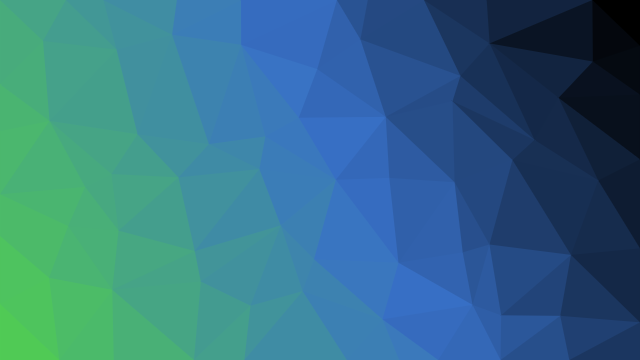
Reproduce this background procedurally as a Shadertoy shader.

```glsl
// Low-poly mesh of flat triangles fading from green through blue to black.

const vec2 GRID = vec2(10.0, 6.0);

// Hash without sine
vec2 hash2(vec2 p) {
    vec3 q = fract(p.xyx * vec3(0.1031, 0.1030, 0.0973));
    q += dot(q, q.yzx + 33.33);
    return fract((q.xx + q.yz) * q.zy);
}

float cross2(vec2 a, vec2 b) {
    return a.x * b.y - a.y * b.x;
}

// Jittered grid point; border points only slide along the border
vec2 meshVertex(vec2 id) {
    vec2 inside = step(0.5, id) * step(id, GRID - 0.5);
    return id + (hash2(id + 17.0) - 0.5) * 0.85 * inside;
}

// Diagonal gradient: green, bright blue, black
vec3 palette(float t) {
    vec3 green = vec3(0.32, 0.82, 0.30);
    vec3 blue = vec3(0.22, 0.44, 0.78);
    vec3 c = mix(green, blue, clamp(t / 0.54, 0.0, 1.0));
    return mix(c, vec3(0.0), clamp((t - 0.54) / 0.43, 0.0, 1.0));
}

// Signed distance to an edge, positive on its left
float edgeDistance(vec2 p, vec2 a, vec2 b) {
    return cross2(b - a, p - a) / length(b - a);
}

// Flat colour in rgb, weighted by the smooth coverage in a
vec4 triangle(vec2 p, vec2 a, vec2 b, vec2 c, float pixel) {
    float d = min(edgeDistance(p, a, b),
              min(edgeDistance(p, b, c), edgeDistance(p, c, a)));
    float coverage = clamp(d / pixel + 0.5, 0.0, 1.0);
    vec2 centre = (a + b + c) / 3.0;
    float shift = (hash2(floor(centre * 32.0)).x - 0.5) * 0.03;
    float t = dot(centre / GRID, vec2(0.78, 0.22)) + shift;
    return vec4(palette(t), 1.0) * coverage;
}

// Split a quad along the diagonal that gives the rounder triangles
vec4 quad(vec2 p, vec2 id, float pixel) {
    vec2 a = meshVertex(id);
    vec2 b = meshVertex(id + vec2(1.0, 0.0));
    vec2 c = meshVertex(id + vec2(1.0, 1.0));
    vec2 d = meshVertex(id + vec2(0.0, 1.0));
    float angleTest = cross2(c - b, a - b) * dot(c - d, a - d)
                    + dot(a - b, c - b) * cross2(a - d, c - d);
    if (angleTest > 0.0)
        return triangle(p, a, b, c, pixel) + triangle(p, a, c, d, pixel);
    return triangle(p, a, b, d, pixel) + triangle(p, b, c, d, pixel);
}

void mainImage(out vec4 fragColor, in vec2 fragCoord) {
    vec2 p = fragCoord / iResolution.xy * GRID;
    float pixel = GRID.y / iResolution.y;

    // Blend the triangles of the surrounding cells by coverage
    vec4 sum = vec4(0.0);
    for (int y = -1; y <= 1; y++)
        for (int x = -1; x <= 1; x++)
            sum += quad(p, floor(p) + vec2(x, y), pixel);

    fragColor = vec4(sum.rgb / max(sum.a, 0.0001), 1.0);
}
```
